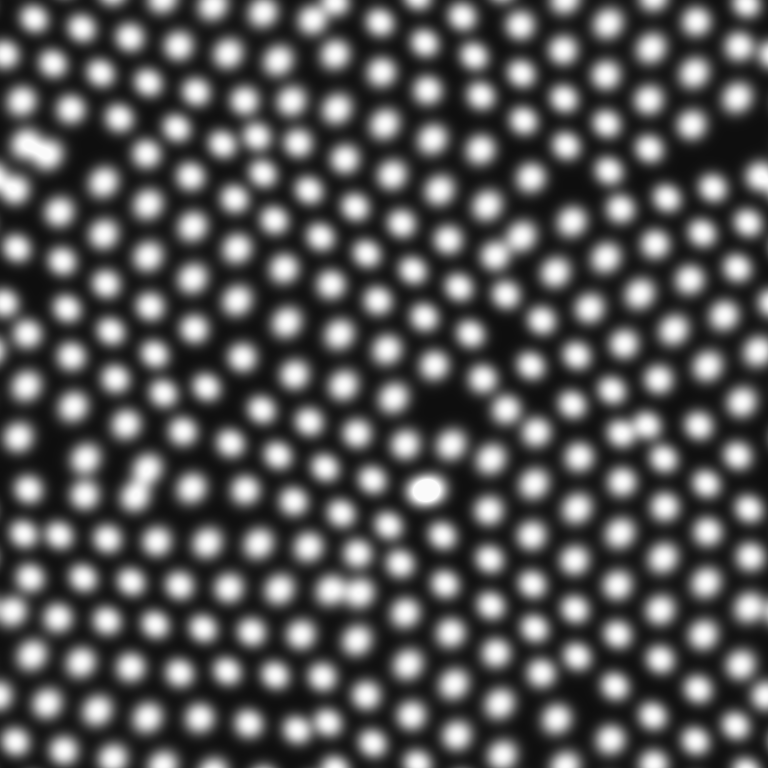
Reproduce this pattern procedurally as a WebGL 2 fragment shader.

```glsl
#version 300 es
precision highp float;
// Soft white spots in a tiling hexagonal packing whose grains are turned against each other.

uniform vec2 u_resolution;
out vec4 fragColor;

const float TAU = 6.28318;
const float SPACING = 0.0645;
const int GRAINS = 9;

// Each grain: center and turn of its rows in radians.
const vec3 grains[GRAINS] = vec3[](
    vec3(0.751, 0.273, 0.52), vec3(0.477, 0.669, -0.33), vec3(0.833, 0.617, 0.25),
    vec3(0.195, 0.668, -0.47), vec3(0.301, 0.237, -0.05), vec3(0.172, 0.954, -0.17),
    vec3(0.792, 0.905, 0.52), vec3(0.361, 0.406, -0.23), vec3(0.591, 0.109, -0.42));

mat2 turn(float a) {
    return mat2(cos(a), sin(a), -sin(a), cos(a));
}

// Shortest way from a grain center on the repeating tile.
vec2 fromGrain(vec2 p, int g) {
    vec2 d = p - grains[g].xy;
    return d - floor(d + 0.5);
}

// Grains own the area around their center, with a small overlap.
bool inGrain(vec2 p, int g, float overlap) {
    float own = length(fromGrain(p, g)) - overlap;
    for (int k = 0; k < GRAINS; k++) {
        if (own > length(fromGrain(p, k))) return false;
    }
    return true;
}

// Offset from p to the nearest lattice point of a grain.
vec2 toLattice(vec2 p, int g) {
    const vec2 box = vec2(1.0, 1.73205);
    mat2 rows = turn(grains[g].z);
    vec2 q = fromGrain(p, g) * rows / SPACING;
    vec2 a = floor(q / box + 0.5) * box - q;
    vec2 b = (floor(q / box) + 0.5) * box - q;
    return rows * (dot(a, a) < dot(b, b) ? a : b) * SPACING;
}

// Merges a spot with close spots of other grains; returns its shift and 1 if kept.
vec3 settle(vec2 center, int g) {
    vec2 shift = vec2(0.0);
    for (int k = 0; k < GRAINS; k++) {
        if (k == g) continue;
        vec2 gap = toLattice(center, k);
        if (length(gap) < 0.74 * SPACING && inGrain(center + gap, k, 0.03)) {
            if (k < g) return vec3(0.0);
            shift = 0.5 * gap;
        }
    }
    return vec3(shift, 1.0);
}

float spot(vec2 offset) {
    return exp(-pow(length(offset) / 0.0196, 2.4));
}

void main() {
    vec2 p = gl_FragCoord.xy / u_resolution.y;

    // Gentle sway so that rows are not quite straight.
    p += 0.003 * sin(TAU * (vec2(3.0, 2.0) * p.yx + vec2(2.0, 3.0) * p));

    float light = 0.0;
    for (int g = 0; g < GRAINS; g++) {
        if (!inGrain(p, g, 0.22)) continue;
        vec2 nearest = toLattice(p, g);
        mat2 rows = turn(grains[g].z);
        for (int i = -1; i <= 1; i++) {
            for (int j = -1; j <= 1; j++) {
                vec2 hex = vec2(float(i) + 0.5 * float(j), 0.866025 * float(j));
                vec2 offset = nearest + rows * hex * SPACING;
                if (length(offset) > 0.085 || !inGrain(p + offset, g, 0.03)) continue;
                vec3 settled = settle(p + offset, g);
                light += settled.z * spot(offset + settled.xy);
            }
        }
    }

    float gray = mix(0.055, 0.98, min(light, 1.0));
    fragColor = vec4(vec3(gray), 1.0);
}
```
